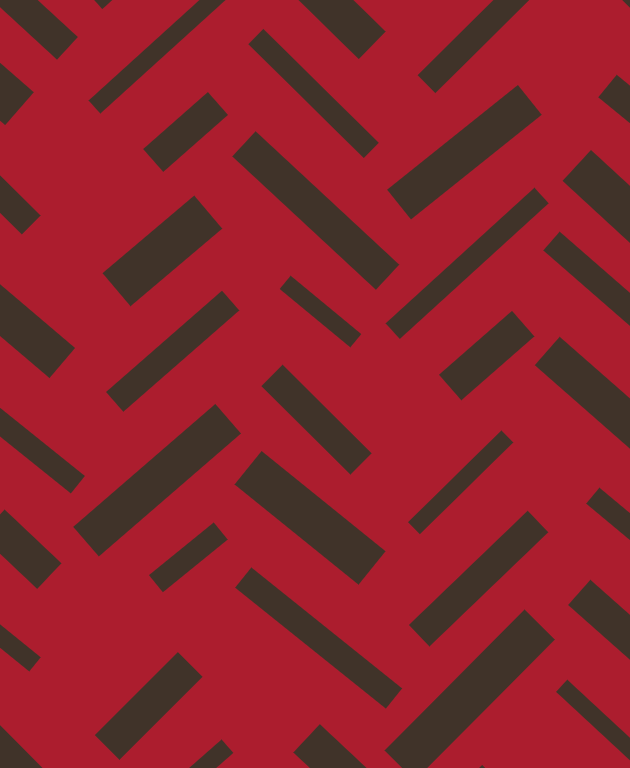
Write a WebGL 1 fragment shader that draws this pattern.

```glsl
precision highp float;
// Loose herringbone of dark bars on red: columns of slanted rectangles whose
// lean flips from one column to the next. Each cell holds one bar with its own
// length, width, angle and slide; the nearest bar edge gives the mask.

uniform vec2 u_resolution;

// Lengths are fractions of the canvas height, angles are in radians.
const vec3 RED = vec3(0.673, 0.115, 0.180);
const vec3 BROWN = vec3(0.250, 0.200, 0.160);
const vec2 CELL = vec2(0.202, 0.141);        // column spacing, row pitch
const vec2 ORIGIN = vec2(0.006, 0.030);
const vec2 LENGTH_RANGE = vec2(0.100, 0.280);
const vec2 WIDTH_RANGE = vec2(0.021, 0.060);
const vec2 ANGLE_RANGE = vec2(0.670, 0.790);
const float ROW_JITTER = 0.018;
const float SLIDE = 0.6;                     // share of spare length used
const float ROWS_PER_COLUMN = 9.0;           // stride of the size sequence

vec2 hash2(vec2 p) {
  vec2 q = vec2(dot(p, vec2(127.1, 311.7)), dot(p, vec2(269.5, 183.3)));
  return fract(sin(q) * 43758.5);
}

// Evenly spread pairs, so bar sizes stay balanced over the canvas.
vec2 spread2(float n) {
  return fract(0.5 + n * vec2(0.75488, 0.56984));
}

float boxDistance(vec2 p, vec2 halfSize) {
  vec2 d = abs(p) - halfSize;
  return length(max(d, 0.0)) + min(max(d.x, d.y), 0.0);
}

// Odd columns sit half a row higher and lean the other way.
float barDistance(vec2 p, vec2 cell) {
  float odd = mod(cell.x, 2.0);
  vec2 size = spread2(cell.x * ROWS_PER_COLUMN + cell.y);
  vec2 shift = hash2(cell) - 0.5;
  float angle = mix(ANGLE_RANGE.x, ANGLE_RANGE.y, hash2(cell + 37.0).x);
  float barLength = mix(LENGTH_RANGE.x, LENGTH_RANGE.y, size.x);
  float barWidth = mix(WIDTH_RANGE.x, WIDTH_RANGE.y, size.y);

  vec2 center = CELL * (cell + vec2(0.0, 0.5 * odd));
  center.y += shift.x * ROW_JITTER;
  vec2 axis = vec2(cos(angle), sin(angle) * (2.0 * odd - 1.0));
  vec2 q = p - center;
  vec2 local = vec2(dot(q, axis), dot(q, vec2(-axis.y, axis.x)));
  local.x -= shift.y * SLIDE * (LENGTH_RANGE.y - barLength);
  return boxDistance(local, 0.5 * vec2(barLength, barWidth));
}

void main() {
  vec2 p = gl_FragCoord.xy / u_resolution.y - ORIGIN;
  vec2 home = floor(p / CELL + 0.5);

  // Nearest bar among the cells that can reach this point
  float nearest = 1.0;
  for (int i = -1; i <= 1; i++) {
    for (int j = -2; j <= 2; j++) {
      nearest = min(nearest, barDistance(p, home + vec2(float(i), float(j))));
    }
  }

  // One-pixel edge smoothing
  float bar = clamp(0.5 - nearest * u_resolution.y, 0.0, 1.0);
  gl_FragColor = vec4(mix(RED, BROWN, bar), 1.0);
}
```
